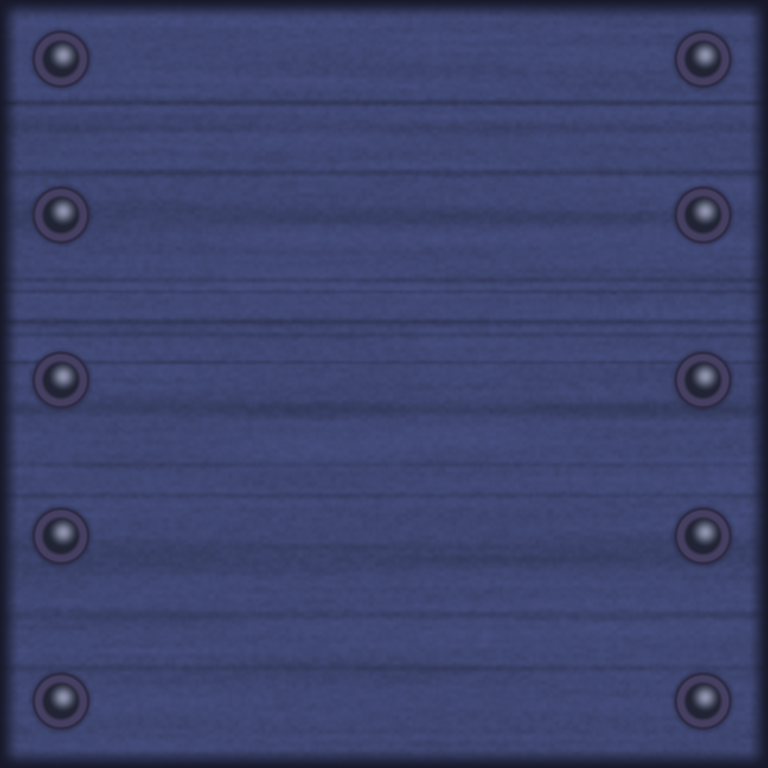
This texture is drawn by a WebGL 2 fragment shader. Its source:

```glsl
#version 300 es
precision highp float;
// Brushed blue metal plate with a dark soft rim and two columns of rivets.
// Streaks are soft horizontal bands plus stretched value noise; each rivet
// is a flat washer with a dark outline and a shaded dome on top.

#define RIVET_LEFT 0.0794
#define RIVET_SPAN 0.836
#define RIVET_TOP 0.923
#define RIVET_PITCH 0.209
#define RIVET_STAGGER 0.006
#define WASHER_RADIUS 0.0365
#define DOME_RADIUS 0.0222
#define RIM_WIDTH 0.027
#define GRAIN_AMOUNT 0.20
#define STREAK_AMOUNT 0.30
#define BAND_COUNT 15

uniform vec2 u_resolution;
out vec4 fragColor;

const vec3 STEEL_LIGHT = vec3(0.272, 0.305, 0.500);
const vec3 STEEL_DARK = vec3(0.180, 0.205, 0.325);
const vec3 RIM = vec3(0.090, 0.098, 0.165);
const vec3 WASHER = vec3(0.270, 0.250, 0.385);
const vec3 OUTLINE = vec3(0.165, 0.155, 0.255);
const vec3 DOME_DARK = vec3(0.125, 0.140, 0.205);
const vec3 DOME_LIGHT = vec3(0.560, 0.575, 0.680);

// Main streaks: height, half width, depth
const vec3 BANDS[BAND_COUNT] = vec3[](
  vec3(0.866, 0.004, 0.55), vec3(0.833, 0.010, 0.25),
  vec3(0.775, 0.005, 0.50), vec3(0.720, 0.016, 0.28),
  vec3(0.635, 0.004, 0.38), vec3(0.620, 0.003, 0.35),
  vec3(0.581, 0.004, 0.50), vec3(0.564, 0.004, 0.32),
  vec3(0.528, 0.003, 0.38), vec3(0.467, 0.011, 0.38),
  vec3(0.395, 0.004, 0.25), vec3(0.355, 0.004, 0.30),
  vec3(0.277, 0.022, 0.35), vec3(0.199, 0.007, 0.38),
  vec3(0.130, 0.005, 0.35));

float hash(vec2 p) {
  vec3 q = fract(vec3(p.xyx) * 0.1031);
  q += dot(q, q.yzx + 33.33);
  return fract((q.x + q.y) * q.z);
}

float valueNoise(vec2 p) {
  vec2 cell = floor(p);
  vec2 f = fract(p);
  f = f * f * (3.0 - 2.0 * f);
  float low = mix(hash(cell), hash(cell + vec2(1, 0)), f.x);
  float high = mix(hash(cell + vec2(0, 1)), hash(cell + vec2(1, 1)), f.x);
  return mix(low, high, f.y);
}

// Brushed surface: 0 is light steel, 1 is dark steel
vec3 brushedSteel(vec2 uv) {
  float shade = 0.25;
  for (int i = 0; i < BAND_COUNT; i++) {
    float d = (uv.y - BANDS[i].x) / BANDS[i].y;
    shade += BANDS[i].z * exp(-d * d);
  }
  float fine = valueNoise(vec2(uv.x * 5.0, uv.y * 125.0)) - 0.5;
  float broad = valueNoise(vec2(uv.x * 2.0, uv.y * 45.0 + 70.0)) - 0.5;
  shade += STREAK_AMOUNT * (0.7 * fine + 0.5 * broad);
  float grain = valueNoise(uv * vec2(120.0, 170.0)) - 0.5;
  grain += 0.6 * (valueNoise(uv * vec2(230.0, 210.0) + 37.0) - 0.5);
  shade += GRAIN_AMOUNT * grain;
  return mix(STEEL_LIGHT, STEEL_DARK, shade);
}

// Centre of the rivet closest to a point
vec2 nearestRivet(vec2 uv) {
  float row = clamp(round((RIVET_TOP - uv.y) / RIVET_PITCH), 0.0, 4.0);
  float y = RIVET_TOP - row * RIVET_PITCH + RIVET_STAGGER * mod(row, 2.0);
  return vec2(RIVET_LEFT + RIVET_SPAN * step(0.5, uv.x), y);
}

vec3 addRivet(vec3 color, vec2 p, float soft) {
  float r = length(p);
  // Washer, its outline and a faint contact shadow
  color *= 1.0 - 0.15 * (1.0 - smoothstep(WASHER_RADIUS, WASHER_RADIUS + 0.008, r));
  float washer = 1.0 - smoothstep(-soft, soft, r - WASHER_RADIUS);
  float outline = 1.0 - smoothstep(0.0005, 0.0035, abs(r - WASHER_RADIUS + 0.001));
  color = mix(color, WASHER, washer);
  color = mix(color, OUTLINE, 0.8 * outline);
  // Shadow around the dome, then the dome lit from above
  color *= 1.0 - 0.3 * (1.0 - smoothstep(DOME_RADIUS, DOME_RADIUS + 0.005, r));
  float glow = 1.0 - smoothstep(0.0, 0.021, length(p - vec2(0.003, 0.005)));
  vec3 dome = mix(DOME_DARK, DOME_LIGHT, glow);
  float cap = 1.0 - smoothstep(-soft, soft, r - DOME_RADIUS);
  return mix(color, dome, cap);
}

void main() {
  vec2 uv = gl_FragCoord.xy / u_resolution;
  float soft = max(1.0 / min(u_resolution.x, u_resolution.y), 0.0015);

  vec3 color = brushedSteel(uv);
  color = addRivet(color, uv - nearestRivet(uv), soft);

  // Dark soft rim on all four sides
  vec2 inset = min(uv, 1.0 - uv);
  vec2 clear = smoothstep(-0.002, RIM_WIDTH, inset);
  color = mix(RIM, color, clear.x * clear.y);
  fragColor = vec4(color, 1.0);
}
```
